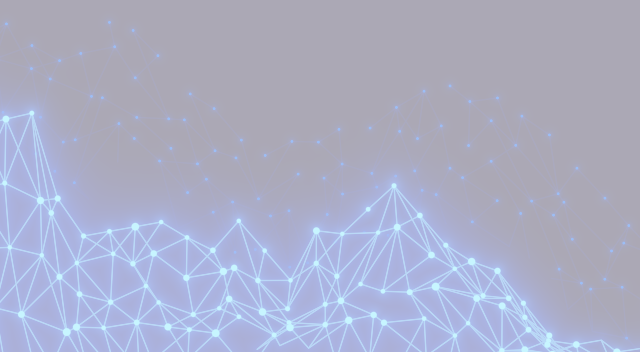
A Shadertoy shader for this background:

```glsl
// Glowing wire mesh of mountain ridges on a grey-lilac haze.
// Jittered columns of nodes hang below a ridge made of tents; neighbours are
// joined by thin lines. A second, fainter mesh forms the distant range.

// Sine-free hash: two values in 0..1
vec2 hash2(vec2 p) {
    vec3 q = fract(vec3(p.xyx) * vec3(.1031, .1030, .0973));
    q += dot(q, q.yzx + 33.33);
    return fract((q.xx + q.yz) * q.zy);
}

// One peak with its own slope on each side
float tent(float x, vec2 peak, float left, float right) {
    return peak.y - max(left * (peak.x - x), right * (x - peak.x));
}

float nearRidge(float x) {
    float h = tent(x, vec2(.09, .68), .25, 3.3);
    h = max(h, tent(x, vec2(.49, .375), .18, 1.2));
    h = max(h, tent(x, vec2(.678, .373), 1.15, 1.15));
    h = max(h, tent(x, vec2(.90, .347), 2.2, 2.2));
    h = max(h, tent(x, vec2(1.118, .474), .95, 1.15));
    return max(h, tent(x, vec2(1.385, .266), .2, 1.25));
}

float farRidge(float x) {
    float h = tent(x, vec2(0., .93), .6, .6);
    h = max(h, tent(x, vec2(.33, .945), 1.1, .95));
    h = max(h, tent(x, vec2(1.24, .785), .85, 1.));
    return max(h, tent(x, vec2(1.43, .74), .25, 1.05));
}

// Position of a node: cell.x is its column, cell.y its row below the ridge
vec2 node(vec2 cell, bool distant) {
    vec2 jitter = hash2(cell + (distant ? 71. : 17.)) - .5;
    jitter *= distant ? .4 + .6 * min(cell.y, 1.) : min(cell.y, 1.);
    float x = .0904 + .0735 * (cell.x + .9 * jitter.x);
    float h = distant ? farRidge(x) : nearRidge(x);
    float drop = distant ? .105 : .27 * h;
    return vec2(x, h - drop * cell.y + .075 * jitter.y);
}

float segment(vec2 p, vec2 a, vec2 b) {
    vec2 ab = b - a;
    return length(p - a - ab * clamp(dot(p - a, ab) / dot(ab, ab), 0., 1.));
}

// Distance to the nearest line (x) and to the nearest node's rim (y)
vec2 mesh(vec2 p, bool distant) {
    vec2 d = vec2(9.);
    float column = floor((p.x - .0904) / .0735);
    for (float i = -3.; i <= 3.; i++)
    for (float j = 0.; j < 4.; j++) {
        vec2 cell = vec2(column + i, j);
        vec2 a = node(cell, distant);
        vec2 chance = hash2(cell + 53.);
        float radius = distant ? .0025 : .0055 + .005 * chance.x * chance.x;
        d.y = min(d.y, length(p - a) - radius);
        if (!distant || chance.y < .7)
            d.x = min(d.x, segment(p, a, node(cell + vec2(1, 0), distant)));

        // Fan of struts to the row below
        for (float k = -1.; k <= 1.; k++)
            if (hash2(cell * 3. + k + 9.).x < (distant ? .3 : .68))
                d.x = min(d.x, segment(p, a, node(cell + vec2(k, 1), distant)));
    }
    return d;
}

void mainImage(out vec4 fragColor, in vec2 fragCoord) {
    vec2 p = fragCoord / iResolution.y;
    float px = 1. / iResolution.y;

    // Haze that thickens towards the smoothed near ridge
    float level = 0.;
    for (float i = -4.; i <= 4.; i++) level += nearRidge(p.x + .04 * i) / 9.;
    float haze = smoothstep(.28, -.12, p.y - level);
    vec3 color = mix(vec3(.67, .66, .71), vec3(.67, .68, .82), haze);

    // Distant range: faint lines and small blue points
    vec2 d = mesh(p, true);
    color = mix(color, vec3(.66, .68, .87), .22 * smoothstep(px, 0., d.x - .0006));
    color = mix(color, vec3(.65, .71, .95), .35 * exp(-max(d.y, 0.) / .008));
    color = mix(color, vec3(.60, .76, 1.), .8 * smoothstep(px, 0., d.y));

    // Near range: wide glow, bright lines, then nodes
    d = mesh(p, false);
    color = mix(color, vec3(.67, .72, .93), .72 * exp(-d.x / .035));
    color = mix(color, vec3(.69, .79, .98), .55 * exp(-max(d.y, 0.) / .012));
    color = mix(color, vec3(.75, .90, .99), .72 * smoothstep(px, 0., d.x - .0007));
    color = mix(color, vec3(.78, .96, 1.), smoothstep(px, -.5 * px, d.y));
    fragColor = vec4(color, 1.);
}
```
